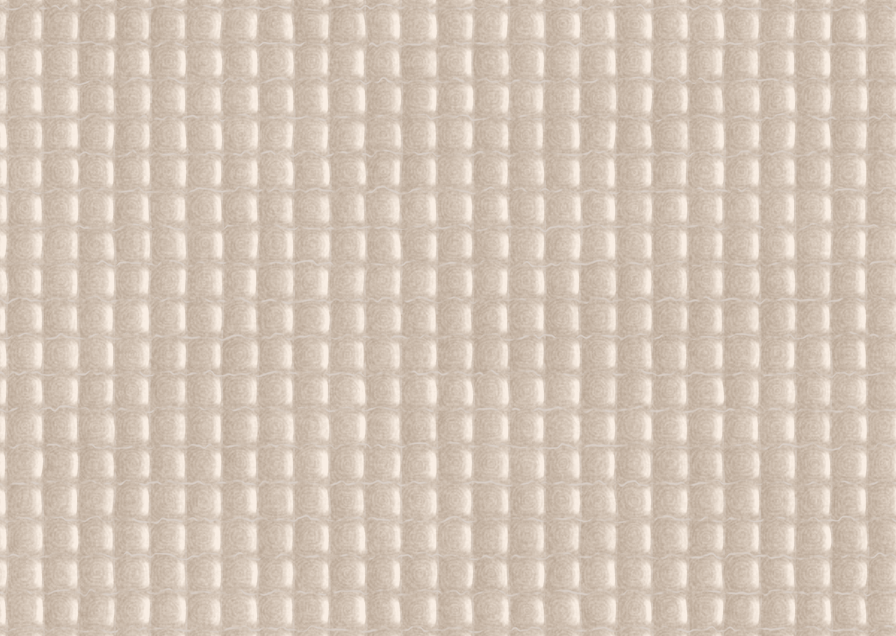
A Shadertoy shader for this texture:

```glsl
// Embossed leather-like sheet: a grid of small pillows lit from the right.
// Each pillow climbs from a shaded left flank to a bright lens on its right rim,
// carries fine pebbles in rounded rings, and meets its neighbours in faint seams.

#define REPEATS vec2(25.0, 17.4)    // pillows across and down
#define OFFSET vec2(0.20, 0.21)     // first seam, in pillows from the top left
#define WOBBLE 0.07                 // drift of the grid lines
#define RINGS 10.0                  // pebble rings per pillow width
#define GRAIN 0.44                  // pebble contrast
#define RELIEF 0.40                 // contrast between flank and lit side
#define GLOSS 0.52                  // strength of the rim highlight
#define SEAM_WIDTH 0.030            // half width of the horizontal seams
#define SHADOW_COLOR vec3(0.750, 0.680, 0.615)
#define LIGHT_COLOR vec3(0.965, 0.922, 0.880)
#define SEAM_COLOR vec3(0.860, 0.825, 0.800)

float hash(vec2 p) {
    vec3 q = fract(p.xyx * vec3(0.1031, 0.1030, 0.0973));
    q += dot(q, q.yzx + 33.33);
    return fract((q.x + q.y) * q.z);
}

float noise(vec2 p) {
    vec2 i = floor(p), f = fract(p);
    f = f * f * (3.0 - 2.0 * f);
    return mix(mix(hash(i), hash(i + vec2(1, 0)), f.x),
               mix(hash(i + vec2(0, 1)), hash(i + vec2(1, 1)), f.x), f.y);
}

// Pebbles strung along rounded-square rings, broken up by noise; about -0.5 to 0.5
float pebbles(vec2 q, vec2 grid) {
    vec2 q2 = q * q;
    float radius = pow(dot(q2, q2) + q2.x * q2.y, 0.25);
    float warp = 0.9 * noise(grid * 4.0 + 40.0);
    float rings = 0.5 * cos(6.28318 * (radius * RINGS + warp));
    float grains = noise(grid * RINGS * 1.4) - 0.5;
    float fine = noise(grid * RINGS * 2.4 + 17.0) - 0.5;
    return 0.25 * rings + 0.55 * grains + 0.45 * fine;
}

// Bright lens hugging the curved right rim
float rimHighlight(vec2 q, vec2 id) {
    float rim = 0.475 - 0.25 * q.y * q.y;
    float width = mix(0.25, 0.36, hash(id + 5.0));
    float lens = smoothstep(rim - width, rim - 0.06, q.x)
               * (1.0 - smoothstep(rim - 0.03, rim + 0.025, q.x));
    return lens * (1.0 - smoothstep(0.22, 0.47, abs(q.y + 0.02)))
                * mix(0.8, 1.15, hash(id + 9.0));
}

void mainImage(out vec4 fragColor, in vec2 fragCoord) {
    vec2 uv = fragCoord / iResolution.xy;
    vec2 pixel = REPEATS / iResolution.xy;
    vec2 grid = vec2(uv.x, 1.0 - uv.y) * REPEATS - OFFSET;

    // Uneven pillow grid with slightly arched rows
    vec2 p = grid + WOBBLE * (vec2(noise(grid * 1.3), noise(grid * 1.6 + 70.0)) - 0.5);
    p.y += 0.03 * cos(6.28318 * (p.x - 0.5));
    vec2 id = floor(p), q = fract(p) - 0.5;

    // Pillow relief: slope to the light, dark rounded ends, bright rim
    float gloss = rimHighlight(q, id);
    float slope = smoothstep(-0.42, 0.40, q.x) - 0.5;
    float rimFade = 1.0 - smoothstep(0.45, 0.5, abs(q.x));
    float ends = smoothstep(0.22, 0.44, abs(q.y));
    float tone = 0.33 + RELIEF * slope * rimFade * (1.0 - 0.5 * ends);
    tone += GLOSS * gloss - 0.10 * ends;
    tone += GRAIN * (1.0 - 0.4 * gloss) * pebbles(q, grid);
    tone += 0.10 * (noise(grid * 0.35 + 11.0) - 0.5) + 0.06 * (hash(id) - 0.5);
    vec3 color = mix(SHADOW_COLOR, LIGHT_COLOR, clamp(tone, -0.12, 1.05));

    // Crinkled, patchy seams between rows and a fainter trace between columns
    float crinkle = 0.13 * (noise(grid * vec2(6.0, 3.0) + 23.0) - 0.5);
    float rowDistance = abs(0.5 - abs(q.y + crinkle));
    float rowSeam = 1.0 - smoothstep(0.0, SEAM_WIDTH + pixel.y, rowDistance);
    float columnSeam = 1.0 - smoothstep(0.0, 0.02 + pixel.x, 0.5 - abs(q.x));
    float broken = smoothstep(0.2, 0.8, noise(grid * vec2(5.0, 9.0) + 90.0));
    float seam = max(rowSeam * mix(0.15, 0.85, broken), columnSeam * 0.4 * broken);
    color = mix(color, SEAM_COLOR, seam);

    fragColor = vec4(color, 1.0);
}
```
